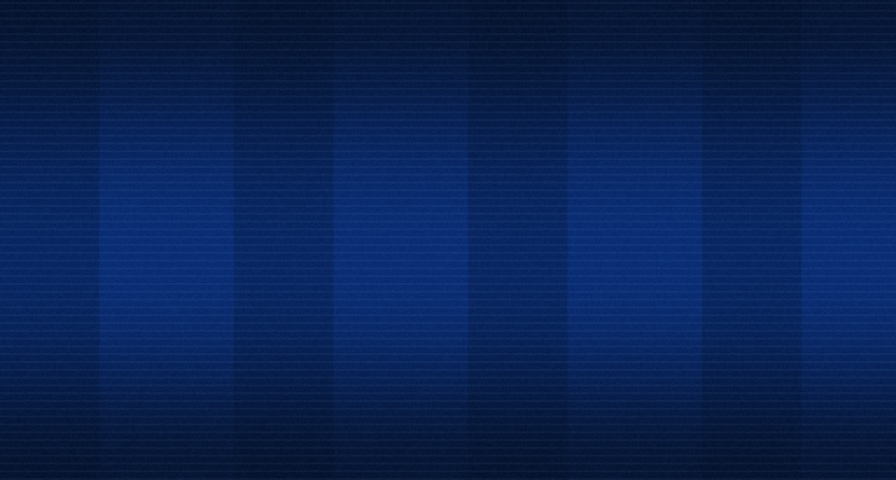
Give the GLSL for this background, as a Shadertoy shader.

```glsl
// Deep blue backdrop: alternating wide vertical bands lit by a soft horizontal
// glow just below the middle, overlaid with crisp scan lines and fine grain.
// Bands repeat with fract, the glow is a raised cosine, the grain is a hash.

const float BAND_PERIOD = 0.2613;   // in canvas widths
const float DARK_WIDTH = 0.1108;    // shaded part of each period
const float GLOW_HEIGHT = 0.46;     // in canvas heights
const float LINE_COUNT = 61.5;
const float LINE_WIDTH = 0.24;      // in line spacings
const vec2 GRAIN_CELLS = vec2(512.0, 274.0);
const vec3 SHADE_NIGHT = vec3(0.027, 0.086, 0.198);
const vec3 LIT_NIGHT = vec3(0.030, 0.092, 0.214);
const vec3 SHADE_BLUE = vec3(0.040, 0.158, 0.392);
const vec3 LIT_BLUE = vec3(0.046, 0.184, 0.460);

float hash(vec2 cell) {
    vec3 p = fract(vec3(cell.xyx) * 0.1031);
    p += dot(p, p.yzx + 33.33);
    return fract((p.x + p.y) * p.z);
}

// 1 inside the lit bands, 0 inside the shaded ones
float litBand(float x, float blur) {
    float pos = fract(x / BAND_PERIOD) * BAND_PERIOD;
    float rise = smoothstep(-blur, blur, pos - DARK_WIDTH);
    float fall = smoothstep(0.0, blur, BAND_PERIOD - pos);
    return rise * fall;
}

// Raised cosine that reaches zero at the lower and upper borders
float verticalGlow(float y, float center) {
    float reach = y < center ? center : 1.0 - center;
    float d = clamp(abs(y - center) / reach, 0.0, 1.0);
    return 0.5 + 0.5 * cos(3.14159 * pow(d, 1.15));
}

// Length of line passed on the way up to row position t
float lineLength(float t, float width) {
    return floor(t) * width + min(fract(t), width);
}

// Share of one sample of the given height that a line covers
float scanLine(float y, float count, float width, float sampleHeight) {
    float low = (y - 0.5 * sampleHeight) * count;
    float high = (y + 0.5 * sampleHeight) * count;
    return (lineLength(high, width) - lineLength(low, width)) / (high - low);
}

void mainImage(out vec4 fragColor, in vec2 fragCoord) {
    vec2 uv = fragCoord / iResolution.xy;

    // Bands and glow
    float lit = litBand(uv.x, 1.0 / iResolution.x);
    vec3 night = mix(SHADE_NIGHT, LIT_NIGHT, lit);
    vec3 peak = mix(SHADE_BLUE, LIT_BLUE, lit);
    vec3 color = mix(night, peak, verticalGlow(uv.y, GLOW_HEIGHT));

    // Scan lines, balanced around the base brightness
    float line = scanLine(uv.y, LINE_COUNT, LINE_WIDTH, 1.0 / iResolution.y);
    color += vec3(0.030, 0.035, 0.032) * (line - LINE_WIDTH);

    // Fine grain on a grid tied to the canvas
    float grain = hash(floor(uv * GRAIN_CELLS)) - 0.5;
    color += vec3(0.012, 0.020, 0.034) * grain;

    fragColor = vec4(clamp(color, 0.0, 1.0), 1.0);
}
```
